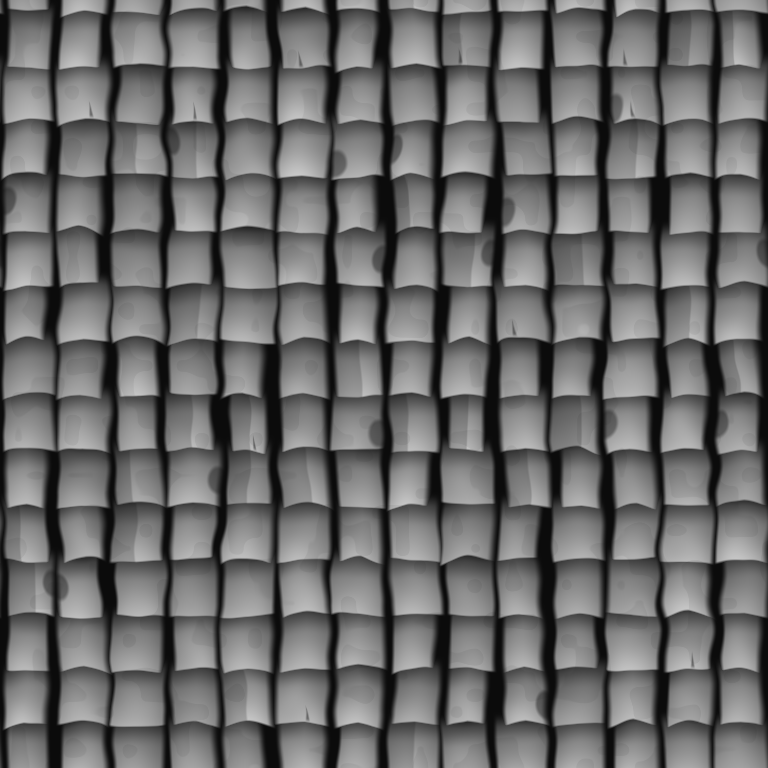
This texture map is drawn by a WebGL 2 fragment shader. Its source:

```glsl
#version 300 es
precision highp float;

#define REPEATS 14.0
#define ORIGIN vec2(0.03, 0.745)
#define GAP_SHADE 0.045
#define LIP_SHADE 0.71
#define SLOPE 0.30
#define OVERLAP_SHADOW 0.17
#define BARREL 0.24
#define SIDE_SOFTNESS 0.13
#define LIP_SOFTNESS 0.065
#define WOBBLE 0.10
#define TONE_VARIATION 0.16

uniform vec2 u_resolution;
out vec4 fragColor;

vec3 hash3(vec2 p) {
  vec3 h = fract(p.xyx * vec3(0.1031, 0.1030, 0.0973));
  h += dot(h, h.yxz + 33.33);
  return fract((h.xxy + h.yzz) * h.zyx);
}

// Value noise that wraps after a whole number of lattice cells
float wrapNoise(vec2 p, float period) {
  vec2 i = floor(p);
  vec2 f = fract(p);
  f = f * f * (3.0 - 2.0 * f);
  float a = hash3(mod(i, period) + 11.0).x;
  float b = hash3(mod(i + vec2(1.0, 0.0), period) + 11.0).x;
  float c = hash3(mod(i + vec2(0.0, 1.0), period) + 11.0).x;
  float d = hash3(mod(i + 1.0, period) + 11.0).x;
  return mix(mix(a, b, f.x), mix(c, d, f.x), f.y);
}

// Multiplier for dents, cracks and creases; u runs -1..1 across, v up from the lip
float wear(float u, float v, vec3 kind, vec3 place) {
  float shade = 1.0;
  // Hollow near one side
  float side = place.x < 0.5 ? -0.8 : 0.8;
  float hollow = length(vec2(u - side, v - 0.3 - 0.4 * place.y) / vec2(0.45, 0.30));
  shade *= 1.0 - 0.40 * step(0.90, kind.x) * (1.0 - smoothstep(0.65, 1.0, hollow));
  // Wedge-shaped crack rising from the lip
  float crackX = abs(u - 0.6 * (place.z - 0.5) + 0.25 * v);
  float crackWidth = 0.11 * (1.0 - v / 0.38);
  float crack = (1.0 - smoothstep(crackWidth - 0.07, crackWidth + 0.03, crackX))
              * smoothstep(0.03, 0.12, v) * (1.0 - smoothstep(0.30, 0.40, v));
  shade *= 1.0 - 0.45 * step(0.95, kind.y) * crack;
  // Lengthwise crease with one darker half
  float crease = 1.0 - smoothstep(-0.06, 0.04, u - 0.5 * (place.y - 0.6));
  shade *= 1.0 - 0.20 * step(0.86, kind.z) * crease;
  return shade;
}

// Shade of one roof tile, zero outside it; q is measured from its cell corner
float roofTile(vec2 q, vec2 id, vec2 wobble) {
  vec3 size = hash3(id + 3.0);
  vec3 form = hash3(id + 41.0);
  vec3 kind = hash3(id + 83.0);
  vec3 place = hash3(id + 127.0);

  // Uneven sides, leaning a little
  q.x += (form.x - 0.5) * 0.14 * (q.y - 0.5) + WOBBLE * (wobble.x - 0.5);
  float left = -0.03 + 0.17 * size.x * size.x;
  float right = 1.04 - 0.20 * size.y * size.y;
  float u = (2.0 * q.x - left - right) / (right - left);

  // Lip: rounded or peaked arch with a tilt
  float reach = min(abs(u), 1.1);
  float arch = mix(1.0 - reach * reach, 1.0 - reach, 0.6 * form.y);
  float lip = mix(-0.04, 0.16, form.z) * (arch - 0.5)
            + 0.08 * (size.z - 0.5) * clamp(u, -1.1, 1.1)
            + 0.07 * (place.x - 0.5) + 0.05 * (wobble.y - 0.5);
  float v = q.y - lip;

  float mask = smoothstep(0.0, SIDE_SOFTNESS * (0.6 + 0.5 * form.y), q.x - left)
             * smoothstep(0.0, SIDE_SOFTNESS * (0.8 + 0.7 * form.z), right - q.x)
             * smoothstep(0.0, LIP_SOFTNESS, v)
             * (1.0 - smoothstep(1.0, 1.3, v));

  // Slope toward the lip, shadow under the tile above, barrel across
  float shade = LIP_SHADE - SLOPE * v - OVERLAP_SHADOW * smoothstep(0.65, 1.1, v);
  float bend = u + 0.12;
  shade *= 1.0 - BARREL * bend * bend;
  shade *= 1.0 + TONE_VARIATION * (place.z - 0.5);
  return max(shade, 0.0) * wear(u, v, kind, place) * mask;
}

void main() {
  vec2 uv = gl_FragCoord.xy / u_resolution;
  vec2 grid = uv * REPEATS;
  vec2 p = grid - ORIGIN;
  vec2 cell = floor(p);
  vec2 wobble = vec2(wrapNoise(grid * 2.0, REPEATS * 2.0),
                     wrapNoise(grid * 3.0 + 0.5, REPEATS * 3.0));

  // The highest of the overlapping neighbours is visible
  float shade = 0.0;
  for (int y = -1; y <= 1; y++) {
    for (int x = -1; x <= 1; x++) {
      vec2 c = cell + vec2(x, y);
      shade = max(shade, roofTile(p - c, mod(c, REPEATS), wobble));
    }
  }

  // Soft mottling and faint chipped patches
  float mottle = wrapNoise(grid * 2.0 + 0.3, REPEATS * 2.0);
  float chips = smoothstep(0.66, 0.71, wrapNoise(grid * 3.0, REPEATS * 3.0));
  shade *= 1.0 + 0.10 * (mottle - 0.5) - 0.06 * chips;

  shade = GAP_SHADE + shade * (1.0 - GAP_SHADE);
  fragColor = vec4(vec3(shade), 1.0);
}
```
